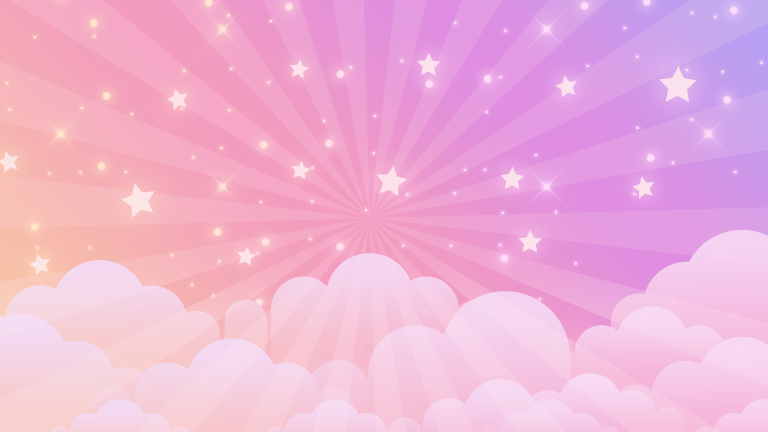
A WebGL 1 fragment shader for this background:

```glsl
precision highp float;
// Pastel dream sky: sunburst rays, glowing stars and layered puffy clouds.

uniform vec2 u_resolution;

const float PI = 3.14159;

float hash(vec2 cell) {
  return fract(sin(dot(cell, vec2(127.1, 311.7))) * 4375.85);
}

float pixel() { return 1.0 / u_resolution.y; }

// Antialiased coverage of a signed distance
float fill(float d) { return clamp(0.5 - d / pixel(), 0.0, 1.0); }

vec3 skyColor(vec2 p) {
  float t = p.x * 0.366 + p.y * 0.35;
  vec3 c = mix(vec3(0.97, 0.76, 0.64), vec3(0.95, 0.60, 0.74), smoothstep(0.08, 0.47, t));
  c = mix(c, vec3(0.87, 0.54, 0.88), smoothstep(0.45, 0.72, t));
  return mix(c, vec3(0.70, 0.62, 0.95), smoothstep(0.70, 1.0, t));
}

// Alternating light wedges around the burst centre
float sunRays(vec2 p) {
  vec2 q = p - vec2(0.856, 0.495);
  float wave = cos(22.0 * atan(q.y, q.x) + 0.967);
  return clamp(0.5 + wave * length(q) / (22.0 * pixel()), 0.0, 1.0);
}

// Five-pointed star: x = solid shape, y = surrounding glow
vec2 star(vec2 q, float size, float turn) {
  float sector = 2.0 * PI / 5.0;
  float a = abs(mod(atan(q.x, q.y) + turn + sector * 0.5, sector) - sector * 0.5);
  vec2 folded = length(q) * vec2(cos(a), sin(a));
  float d = dot(folded - vec2(size, 0.0), vec2(0.443, 0.897));
  return vec2(fill(d), exp(-dot(q, q) / (size * size * 1.6)));
}

// Stars strung along a parabolic path
vec2 starRow(vec2 p, vec2 start, vec2 stride, vec2 bend, float size) {
  vec2 light = vec2(0.0);
  for (int i = 0; i < 4; i++) {
    float k = float(i);
    vec2 center = start + stride * k + bend * k * k;
    light = max(light, star(p - center, size * (1.0 - 0.12 * sin(k * 2.0)), 0.25 * cos(k * 2.3)));
  }
  return light;
}

// Round glowing dots, at most one in each jittered cell
float dots(vec2 p, float cellSize, float radius, float density) {
  vec2 cell = floor(p / cellSize);
  vec2 jitter = 0.2 + 0.6 * vec2(hash(cell), hash(cell + 17.3));
  float r = length(p - (cell + jitter) * cellSize);
  float glow = 0.4 * exp(-r * r / (radius * radius * 3.0));
  float core = 0.75 * smoothstep(radius, radius * 0.4, r);
  return (core + glow) * step(hash(cell + 41.7), density);
}

// Diagonal cross glints spaced around a flattened ring
float glints(vec2 p) {
  float light = 0.0;
  for (int i = 0; i < 6; i++) {
    float a = float(i) * PI / 3.0;
    float s = sin(a);
    vec2 q = p - vec2(0.89 + 0.75 * cos(a), 0.69 + 0.21 * s + 0.08 * s * s);
    vec2 arm = abs(vec2(q.x + q.y, q.x - q.y)) * 0.707;
    float cross = exp(-arm.x * 700.0 - arm.y * 32.0) + exp(-arm.y * 700.0 - arm.x * 32.0);
    light += 0.7 * cross + 0.7 * exp(-dot(q, q) * 9000.0) + 0.22 * exp(-dot(q, q) * 900.0);
  }
  return min(light, 1.0);
}

// Five puffs with a soft lower end; spread sets the left and right spacing
vec3 cloud(vec3 color, vec2 p, vec2 center, float size, vec2 spread) {
  vec2 q = (p - center) / size;
  float d = 10.0;
  for (int i = -2; i <= 2; i++) {
    float k = float(i);
    float side = abs(k);
    float x = k * (k < 0.0 ? spread.x : spread.y) * (1.0 - 0.06 * side);
    vec2 v = q - vec2(x, -0.27 * side);
    d = min(d, length(vec2(v.x, max(v.y, 0.0))) - (1.0 - 0.26 * side));
  }
  vec3 top = mix(vec3(0.95, 0.86, 0.96), vec3(0.97, 0.84, 0.95), p.x / 1.78);
  vec3 base = mix(vec3(0.97, 0.79, 0.78), vec3(0.96, 0.70, 0.84), smoothstep(0.1, 1.5, p.x));
  vec3 tint = mix(base, top, smoothstep(-1.3, 0.9, q.y));
  float fade = smoothstep(-2.6, -0.7, q.y);
  return mix(color, tint, fill(d * size) * fade * 0.93);
}

void main() {
  vec2 p = gl_FragCoord.xy / u_resolution.y;
  float rays = sunRays(p);
  vec3 color = mix(skyColor(p), vec3(1.0, 0.88, 0.92), 0.04 + 0.15 * rays);

  // Sparkles and stars
  vec3 glowColor = mix(vec3(1.0, 0.90, 0.78), vec3(1.0, 0.86, 0.98), smoothstep(0.2, 1.2, p.x));
  float sparkle = dots(p, 0.18, 0.012, 0.6) + dots(p + 3.1, 0.105, 0.004, 0.6) + glints(p);
  color = mix(color, glowColor, min(sparkle, 1.0));
  vec2 stars = starRow(p, vec2(0.322, 0.535), vec2(0.5425, -0.045), vec2(0.0405, 0.089), 0.042);
  stars = max(stars, starRow(p, vec2(0.412, 0.769), vec2(0.27, 0.1), vec2(0.01, -0.03), 0.026));
  stars = max(stars, starRow(p, vec2(0.02, 0.625), vec2(0.768, -0.02), vec2(-0.0926, 0.0), 0.026));
  stars = max(stars, starRow(p, vec2(0.093, 0.387), vec2(0.387, 0.012), vec2(0.09, 0.007), 0.026));
  color = mix(color, glowColor, 0.35 * stars.y);
  color = mix(color, vec3(1.0, 0.92, 0.93), 0.85 * stars.x);

  // Haze and clouds, far to near
  vec3 haze = mix(vec3(0.97, 0.80, 0.78), vec3(0.96, 0.70, 0.84), smoothstep(0.1, 1.5, p.x));
  color = mix(color, haze, smoothstep(0.3, 0.08, p.y));
  color = cloud(color, p, vec2(0.856, 0.312), 0.102, vec2(1.6, 1.36));
  color = cloud(color, p, vec2(0.231, 0.287), 0.111, vec2(1.33, 1.15));
  color = cloud(color, p, vec2(1.718, 0.329), 0.139, vec2(0.97, 1.0));
  color = cloud(color, p, vec2(1.509, 0.208), 0.083, vec2(1.5, 1.4));
  color = cloud(color, p, vec2(1.169, 0.176), 0.150, vec2(1.46, 0.3));
  color = cloud(color, p, vec2(0.046, 0.157), 0.116, vec2(1.2, 1.2));
  color = cloud(color, p, vec2(0.537, 0.111), 0.106, vec2(1.5, 1.26));
  color = cloud(color, p, vec2(1.718, 0.116), 0.104, vec2(1.35, 1.0));
  color = cloud(color, p, vec2(1.366, 0.062), 0.074, vec2(1.4, 1.4));
  color = cloud(color, p, vec2(1.157, 0.039), 0.083, vec2(1.5, 1.4));
  for (int i = 0; i < 4; i++) {
    color = cloud(color, p, vec2(0.278 + 0.4975 * float(i), 0.016), 0.06, vec2(1.3));
  }

  // Rays spill softly over the clouds
  color = mix(color, vec3(1.0, 0.94, 0.95), 0.16 * rays * smoothstep(0.42, 0.25, p.y));
  gl_FragColor = vec4(color, 1.0);
}
```
